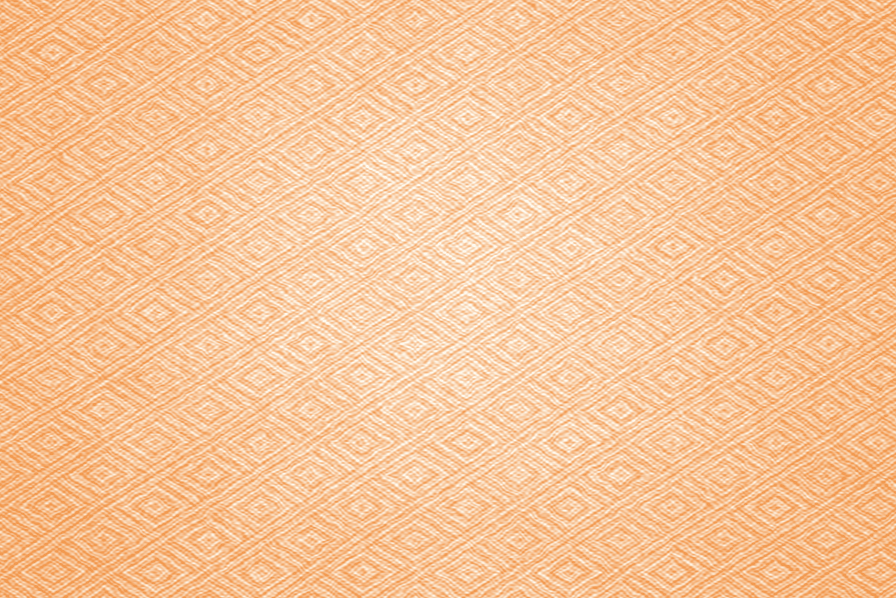
Give the GLSL for this texture, as a Shadertoy shader.

```glsl
// Orange and cream woven cloth with nested diamonds and raised diagonal ribs.

const float TAU = 6.2831853;
const vec2  CELL = vec2(0.1729, 0.1086);       // diamond size, in canvas heights
const vec2  FIRST_CENTRE = vec2(0.088, 0.912); // centre of one diamond
const vec2  THREADS = vec2(14.0, 13.0);        // weave periods per diamond
const vec2  FIBRES = vec2(24.0, 42.0);         // fibre grains per diamond
const float RINGS = 2.5;                       // nested rings per diamond
const float RIB_START = 0.64;                  // where the diagonal ribs begin
const float RING_DEPTH = 0.17;
const float RIB_DEPTH = 0.18;
const float WEAVE_DEPTH = 0.27;
const float FIBRE_DEPTH = 0.36;
const float WEAR_DEPTH = 0.07;
const float SWAY = 0.04;
const float EDGE_LIGHT = 0.28;
const float GLOW_LIGHT = 0.36;
const float GLOW_FALLOFF = 3.0;
const vec2  GLOW_CENTRE = vec2(0.51, 0.55);    // fraction of the canvas
const vec3  ORANGE = vec3(0.95, 0.60, 0.31);
const vec3  CREAM = vec3(0.995, 0.98, 0.94);

float hash(vec2 p) {
    vec3 q = fract(p.xyx * vec3(0.1031, 0.1030, 0.0973));
    q += dot(q, q.yzx + 33.33);
    return fract((q.x + q.y) * q.z);
}

float noise(vec2 p) {
    vec2 i = floor(p), f = fract(p);
    f = f * f * (3.0 - 2.0 * f);
    return mix(mix(hash(i), hash(i + vec2(1, 0)), f.x),
               mix(hash(i + vec2(0, 1)), hash(i + vec2(1, 1)), f.x), f.y);
}

// Distance from a diamond's centre along both diagonals: 0 centre, 1 edge.
vec2 diamondEdges(vec2 uv, out vec2 id) {
    vec2 diagonal = vec2(uv.x + uv.y, uv.x - uv.y);
    id = floor(diagonal + 0.5);
    return 2.0 * abs(diagonal - id);
}

// Relief of the lattice: rings inside, ribs along the rising edges.
float diamondRelief(vec2 edge, vec2 id) {
    float radius = max(edge.x, edge.y);
    float strength = 0.8 + 0.4 * hash(id + 40.0);
    float rings = -cos(TAU * RINGS * radius) * RING_DEPTH * strength;
    float ribs = cos(TAU * 3.0 * (edge.y - 0.84)) * RIB_DEPTH - 0.03;
    float ribMask = smoothstep(RIB_START - 0.06, RIB_START + 0.06, edge.y);
    return mix(rings, ribs, ribMask);
}

// Twill whose dominant slant follows the nearest side of the diamond.
float weave(vec2 uv, vec2 edge) {
    vec2 t = uv * THREADS;
    t += 0.5 * (vec2(noise(t * 0.7), noise(t * 0.7 + 71.0)) - 0.5);
    float rising = cos(TAU * (t.x - t.y));
    float falling = cos(TAU * (t.x + t.y));
    float slant = smoothstep(-0.2, 0.2, edge.y - edge.x);
    return mix(falling, rising, mix(0.35, 0.65, slant));
}

void mainImage(out vec4 fragColor, in vec2 fragCoord) {
    vec2 p = fragCoord / iResolution.y;
    float aspect = iResolution.x / iResolution.y;
    vec2 uv = (p - FIRST_CENTRE) / CELL;

    // Slight sway of the cloth
    uv += SWAY * (vec2(noise(p * 5.0), noise(p * 5.0 + 19.0)) - 0.5);

    // Broad light over the middle
    vec2 away = p - GLOW_CENTRE * vec2(aspect, 1.0);
    float glow = exp(-GLOW_FALLOFF * dot(away, away));
    float light = EDGE_LIGHT + GLOW_LIGHT * glow;

    // Nested diamonds and ribs
    vec2 id;
    vec2 edge = diamondEdges(uv, id);
    light += diamondRelief(edge, id) * (1.0 - 0.2 * glow);

    // Threads fade once they are finer than a pixel
    vec2 pitch = CELL / THREADS * iResolution.y;
    float visible = smoothstep(0.8, 2.0, min(pitch.x, pitch.y));
    light += WEAVE_DEPTH * visible * weave(uv, edge);

    // Uneven fibres and faint worn patches
    light += FIBRE_DEPTH * visible * (noise(uv * FIBRES) - 0.5);
    light += WEAR_DEPTH * (noise(p * vec2(9.0, 14.0) + 7.0) - 0.5);

    fragColor = vec4(mix(ORANGE, CREAM, clamp(light, 0.0, 1.0)), 1.0);
}
```
